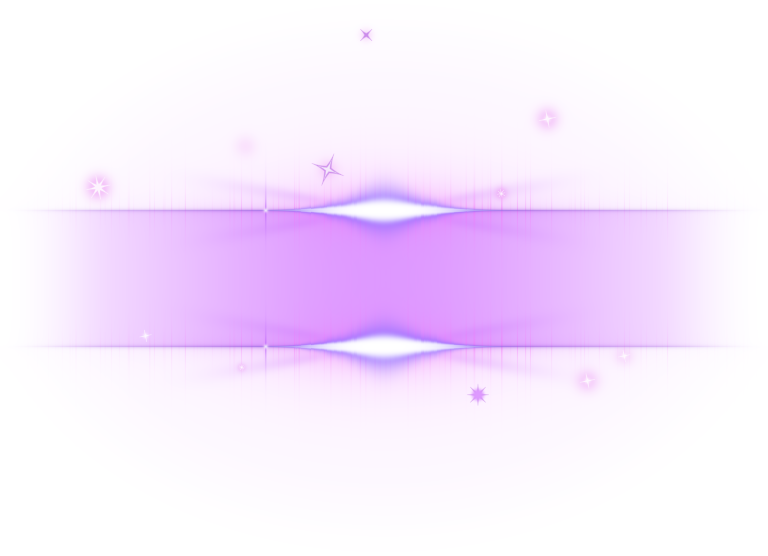
Reproduce this background procedurally as a Shadertoy shader.

```glsl
const vec3 WHITE = vec3(1.0);
const vec3 LILAC = vec3(0.87, 0.60, 1.0);
const vec3 VIOLET = vec3(0.72, 0.36, 0.98);
const vec3 MAGENTA = vec3(0.98, 0.42, 0.98);
const vec3 BLUE = vec3(0.42, 0.40, 1.0);
const vec3 PLUM = vec3(0.60, 0.36, 0.86);
const vec3 ORCHID = vec3(0.93, 0.62, 0.96);

const float BEAM_TOP = 0.1216;
const float BEAM_BOTTOM = -0.1234;

// Soft halos: centre, radius, strength
const vec4 HALOS[9] = vec4[9](
    vec4(-0.514, 0.163, 0.027, 0.85), vec4(0.294, 0.286, 0.026, 0.60),
    vec4(-0.249, 0.237, 0.026, 0.22), vec4(0.366, -0.185, 0.026, 0.50),
    vec4(0.432, -0.140, 0.022, 0.30), vec4(0.211, 0.152, 0.014, 0.75),
    vec4(-0.256, -0.161, 0.010, 0.50), vec4(-0.101, 0.195, 0.022, 0.40),
    vec4(-0.032, 0.437, 0.015, 0.35));

// Stars: centre, radius, number of points
const vec4 DARK_STARS[3] = vec4[3](
    vec4(-0.032, 0.437, 0.016, 4.0), vec4(-0.101, 0.195, 0.033, 4.0),
    vec4(0.169, -0.210, 0.021, 8.0));
const vec4 LIGHT_STARS[7] = vec4[7](
    vec4(-0.514, 0.163, 0.024, 8.0), vec4(0.294, 0.286, 0.017, 4.0),
    vec4(0.366, -0.185, 0.015, 4.0), vec4(0.432, -0.140, 0.012, 4.0),
    vec4(-0.429, -0.104, 0.012, 4.0), vec4(0.211, 0.152, 0.008, 8.0),
    vec4(-0.256, -0.161, 0.006, 8.0));

float hash(float n) {
    n = fract(n * 0.1031);
    n *= n + 33.33;
    return fract(n * (n + n));
}

float bell(float x, float width) {
    x /= width;
    return exp(-x * x);
}

float plateau(float x, float width) {
    x /= width;
    return exp(-x * x * x * x);
}

// Tapered rays folded around a centre
float star(vec2 q, float radius, float points, float turn, float px) {
    float sector = 6.2831853 / points;
    float angle = mod(atan(q.y, q.x) - turn + 0.5 * sector, sector) - 0.5 * sector;
    vec2 folded = length(q) * vec2(cos(angle), sin(angle));
    float taper = max(1.0 - folded.x / radius, 0.0);
    float d = abs(folded.y) - radius * 0.20 * taper * taper;
    return smoothstep(px, -px, d) * smoothstep(0.0, 0.15, taper);
}

// Vertical streaks at random places along a beam
float streaks(vec2 q, float pitch, float seed, float px) {
    float cell = floor(q.x / pitch);
    float place = mix(0.2, 0.8, hash(cell + seed));
    float power = hash(cell + seed + 57.0);
    float dx = q.x - (cell + place) * pitch;
    float reach = mix(0.008, 0.034, power);
    return power * bell(dx, max(0.0010, 0.6 * px)) * exp(-abs(q.y) / reach);
}

vec3 addBeam(vec3 col, vec2 q, float edge, float px) {
    float ay = abs(q.y);
    float ax = abs(q.x);

    // Coloured bloom and slanted rays
    col = mix(col, VIOLET, 0.24 * exp(-ay / 0.018) * bell(q.x, 0.32));
    col = mix(col, MAGENTA, 0.65 * exp(-ay / 0.024) * bell(q.x, 0.13));
    float ray = bell(ay - 0.16 * ax, 0.004 + 0.04 * ax);
    col = mix(col, VIOLET, 0.17 * ray * smoothstep(0.06, 0.17, ax) * plateau(q.x, 0.29));

    // Streaks and one tall spike
    float comb = streaks(q, 0.013, 200.0, px) + 0.6 * streaks(q, 0.029, 420.0, px);
    col = mix(col, MAGENTA, min(0.55 * comb * (bell(q.x, 0.30) + 0.18 * edge), 1.0));
    float spike = bell(q.x + 0.2126, max(0.0014, 0.6 * px)) * exp(-ay / 0.024);
    col = mix(col, VIOLET, 0.8 * spike);

    // Thin line
    float line = exp(-ay / max(0.0022, px)) * edge;
    col = mix(col, PLUM, line * (0.22 + 0.60 * bell(q.x, 0.38)));

    // Blue fringe around a white core
    float ripple = 0.75 + 0.5 * hash(floor(q.x / 0.006) + 300.0);
    float height = 0.0004 + 0.0135 * bell(q.x, 0.055)
                 + 0.0070 * plateau(q.x, 0.125) * mix(ripple, 1.0, bell(q.x, 0.09))
                 + 0.0015 * plateau(q.x, 0.18);
    col = mix(col, BLUE, 0.75 * bell(q.y, 1.65 * height) * plateau(q.x, 0.19));
    col = mix(col, WHITE, plateau(q.y, 0.95 * height) * plateau(q.x, 0.16));
    return mix(col, WHITE, 0.8 * bell(length(q + vec2(0.2126, 0.0)), 0.004));
}

void mainImage(out vec4 fragColor, in vec2 fragCoord) {
    float px = 1.0 / iResolution.y;
    vec2 p = (fragCoord - 0.5 * iResolution.xy) * px;
    float edge = 1.0 - smoothstep(0.48, 0.69, abs(p.x));

    // Wide oval haze
    float oval = length(p / vec2(0.70, 0.49));
    vec3 col = WHITE - vec3(0.006, 0.022, 0.0) * (1.0 - smoothstep(0.7, 1.05, oval));
    float outside = max(max(p.y - BEAM_TOP, BEAM_BOTTOM - p.y), 0.0);
    col = mix(col, LILAC + vec3(0.08, 0.0, 0.0), 0.36 * exp(-outside / 0.075) * bell(p.x, 0.33));

    // Lilac band between the beams
    float band = smoothstep(-px, px, BEAM_TOP - p.y) * smoothstep(-px, px, p.y - BEAM_BOTTOM);
    col = mix(col, mix(WHITE, LILAC, bell(p.x, 0.51) * edge), band);

    col = addBeam(col, p - vec2(0.0, BEAM_TOP), edge, px);
    col = addBeam(col, p - vec2(0.0, BEAM_BOTTOM), edge, px);

    // Scattered sparkles
    for (int i = 0; i < HALOS.length(); i++) {
        vec4 h = HALOS[i];
        col = mix(col, ORCHID, h.w * bell(length(p - h.xy), 0.75 * h.z));
    }
    for (int i = 0; i < DARK_STARS.length(); i++) {
        vec4 s = DARK_STARS[i];
        vec2 q = p - s.xy;
        float turn = i == 1 ? 1.2 : 0.785;
        col = mix(col, mix(PLUM, ORCHID, 0.5), 0.85 * star(q, s.z, s.w, turn, px));
        col = mix(col, WHITE, i == 1 ? 0.8 * star(q, 0.6 * s.z, s.w, turn, px) : 0.0);
        col = mix(col, LILAC, i == 2 ? plateau(length(q), 0.011) : 0.0);
    }
    for (int i = 0; i < LIGHT_STARS.length(); i++) {
        vec4 s = LIGHT_STARS[i];
        vec2 q = p - s.xy;
        float glint = max(star(q, s.z, s.w, 0.2, px), bell(length(q), 0.28 * s.z + 0.001));
        col = mix(col, WHITE, 0.85 * glint);
    }

    fragColor = vec4(clamp(col, 0.0, 1.0), 1.0);
}
```
